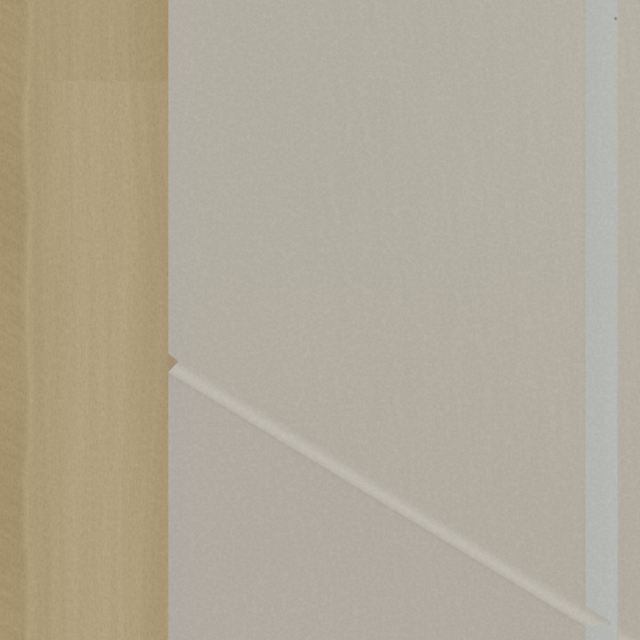
Write a Shadertoy shader that draws this texture.

```glsl
// Pale plaster panel with a diagonal groove and a vertical strip, beside wooden boards.

float hash(vec2 p) {
    p = fract(p * vec2(0.1031, 0.1137));
    p += dot(p, p.yx + 33.33);
    return fract((p.x + p.y) * p.x * 7.31);
}

// Distance to the nearest scattered cell point, about 0 to 1.
float cellular(vec2 p) {
    vec2 cell = floor(p);
    float nearest = 2.0;
    for (int j = -1; j <= 1; j++)
    for (int i = -1; i <= 1; i++) {
        vec2 c = cell + vec2(i, j);
        vec2 point = c + vec2(hash(c + 17.0), hash(c + 71.0));
        nearest = min(nearest, length(p - point));
    }
    return nearest;
}

// Layered sines with drifting phase, about -1 to 1.
float grain(vec2 p) {
    float sum = 0.0, amp = 0.5;
    for (int i = 0; i < 4; i++) {
        sum += amp * sin(p.x + 1.7 * sin(p.y + 0.37 * p.x + float(i)));
        p = p * vec2(2.13, 1.63) + 1.9;
        amp *= 0.65;
    }
    return sum;
}

// Softened step: 0 below the edge, 1 above it.
float rise(float edge, float x, float soft) {
    return smoothstep(edge - soft, edge + soft, x);
}

float band(float a, float b, float x, float soft) {
    return rise(a, x, soft) - rise(b, x, soft);
}

vec3 woodColor(vec2 uv) {
    // Main board, with long upright grain bending towards its right edge
    float bend = 0.012 * sin(uv.y * 7.0 + 1.0) * smoothstep(0.12, 0.26, uv.x);
    float upper = rise(0.873, uv.y, 0.003);
    float fibre = grain(vec2((uv.x + bend) * 170.0 + upper * 4.0, uv.y * 6.0));
    vec3 col = mix(vec3(0.67, 0.605, 0.465), vec3(0.693, 0.633, 0.503),
                   smoothstep(0.04, 0.13, uv.x) * (1.0 - 0.6 * upper));
    col += 0.009 * fibre;
    col -= 0.035 * smoothstep(0.18, 0.263, uv.x) * vec3(0.8, 1.0, 1.2);

    // Narrow board with slanting grain
    float seam = 0.045 + 0.003 * sin(uv.y * 21.0) + 0.001 * sin(uv.y * 67.0);
    float slant = grain(vec2(uv.y * 190.0 + uv.x * 110.0, uv.x * 30.0 + uv.y * 6.0));
    vec3 edgeBoard = vec3(0.65, 0.58, 0.437) + 0.012 * slant;
    edgeBoard += 0.008 * sin(uv.y * 13.0 + 2.0);
    col = mix(edgeBoard, col, smoothstep(seam - 0.014, seam, uv.x));
    col += 0.02 * exp(-pow((uv.x - seam) / 0.005, 2.0));

    // Small dark pores
    float pore = cellular(uv * vec2(170.0, 60.0));
    return col - 0.018 * (1.0 - smoothstep(0.05, 0.3, pore));
}

vec3 plasterColor(vec2 uv, float below) {
    vec3 col = mix(vec3(0.698, 0.674, 0.63), vec3(0.704, 0.685, 0.638),
                   smoothstep(0.1, 0.75, uv.y));
    col = mix(col, vec3(0.693, 0.669, 0.632), 0.5 * below);
    col += 0.01 * smoothstep(0.55, 0.95, uv.x) * smoothstep(0.0, 0.9, uv.y);
    col += vec3(-0.007, -0.002, 0.006) * (1.0 - smoothstep(0.263, 0.31, uv.x));
    // Faint brush marks leaning to the right as they descend
    float lean = uv.x + 0.17 * uv.y * (1.2 - uv.x);
    float area = smoothstep(0.38, 0.6, uv.x) * smoothstep(0.1, 0.35, uv.y);
    col += (0.001 + 0.003 * area) * grain(vec2(lean * 210.0, uv.y * 16.0));
    return col + 0.002 * grain(uv * vec2(13.0, 11.0));
}

void mainImage(out vec4 fragColor, in vec2 fragCoord) {
    vec2 uv = fragCoord / iResolution.xy;

    // Signed height across the diagonal groove
    float across = (uv.y - 0.237 + 0.609 * (uv.x - 0.586)) * 0.854;
    vec3 col = plasterColor(uv, rise(0.0, -across, 0.002));

    // Upright pale strip
    vec3 strip = vec3(0.708, 0.718, 0.696) + 0.003 * grain(uv * vec2(120.0, 5.0));
    strip += 0.008 * smoothstep(0.92, 0.96, uv.x);
    col = mix(col, strip, band(0.915, 0.965, uv.x, 0.002));
    col -= 0.01 * exp(-abs(uv.x - 0.913) / 0.002);

    // Rounded diagonal groove, ending in a point on the strip
    float along = band(0.266, 0.955, uv.x + 0.35 * max(-across, 0.0), 0.002);
    along *= rise(0.023, uv.y, 0.002);
    along = max(along, rise(0.966, uv.x, 0.002));
    float profile = across / 0.0135;
    vec3 groove = mix(vec3(0.75, 0.735, 0.695), vec3(0.7, 0.681, 0.637),
                      smoothstep(-0.3, 1.0, profile));
    groove -= 0.03 * (1.0 - smoothstep(-1.0, -0.3, profile));
    col -= 0.022 * along * exp(-abs(across + 0.0145) / 0.003);
    col = mix(col, groove, along * band(-0.0135, 0.0135, across, 0.002));

    // Wooden boards and the chip at the start of the groove
    float chip = 0.279 - 1.25 * max(uv.y - 0.435, 0.0) - max(0.435 - uv.y, 0.0);
    col = mix(col, vec3(0.64, 0.57, 0.455), band(0.262, max(chip, 0.262), uv.x, 0.002));
    col = mix(woodColor(uv), col, rise(0.263, uv.x, 0.0015));

    // Fine speckle in two sizes, and one dark fleck
    col += 0.028 * (cellular(uv * 230.0) - 0.5) + 0.018 * (cellular(uv * 110.0 + 9.0) - 0.5);
    float fleck = 1.0 - rise(0.002, length(uv - vec2(0.962, 0.971)), 0.002);
    col = mix(col, vec3(0.46, 0.45, 0.41), 0.8 * fleck);
    fragColor = vec4(clamp(col, 0.0, 1.0), 1.0);
}
```
